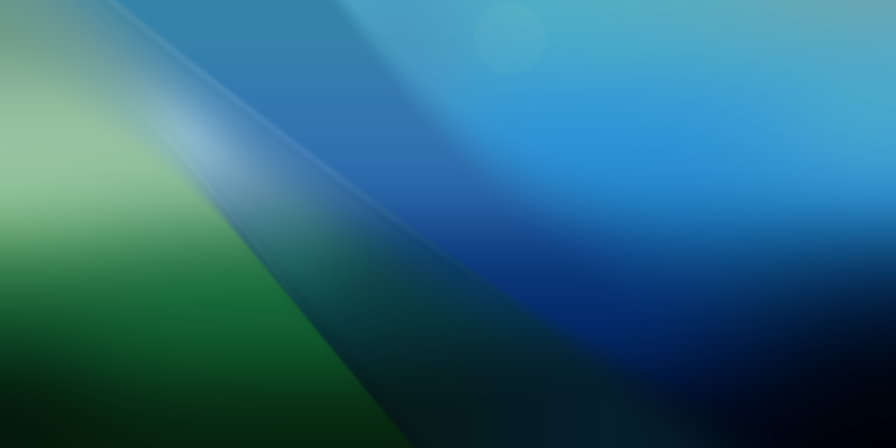
Reproduce this background procedurally as a Shadertoy shader.

```glsl
// Overlapping translucent sheets of green, teal and blue light, split by long diagonal folds.
// Each sheet is a four-stop vertical ramp; folds are curves whose signed distance
// blends one sheet into the next, with soft glows and thin highlights on top.

// Ramp through four colours spaced evenly over 0..1, weighted by nearness
vec3 ramp(vec3 a, vec3 b, vec3 c, vec3 d, float t) {
    vec4 offset = clamp(t, 0.0, 1.0) * 3.0 - vec4(0.0, 1.0, 2.0, 3.0);
    vec4 w = exp(-2.6 * offset * offset);
    return (a * w.x + b * w.y + c * w.z + d * w.w) / dot(w, vec4(1.0));
}

// Elliptical falloff: 1 at the centre, fading over the given radii
float glow(vec2 p, vec2 centre, vec2 radius) {
    vec2 q = (p - centre) / radius;
    return exp(-dot(q, q));
}

// Thin soft line at distance zero
float hairline(float d, float width) {
    return exp(-d * d / (width * width));
}

vec3 greenSheet(vec2 p) {
    vec3 c = ramp(vec3(0.02, 0.12, 0.04), vec3(0.06, 0.40, 0.21),
                  vec3(0.62, 0.79, 0.66), vec3(0.40, 0.58, 0.50), p.y);
    c += vec3(0.10, 0.08, 0.05) * glow(p, vec2(0.0, 0.48), vec2(0.35, 0.14));
    return c * (1.0 - 0.38 * glow(p, vec2(0.0, 0.10), vec2(0.26, 0.20)));
}

vec3 tealSheet(vec2 p) {
    vec3 c = ramp(vec3(0.02, 0.09, 0.08), vec3(0.03, 0.24, 0.27),
                  vec3(0.43, 0.61, 0.74), vec3(0.40, 0.58, 0.64), p.y - 0.18 * (p.x - 0.6));
    c += vec3(0.02, 0.08, 0.03) * glow(p, vec2(0.64, 0.42), vec2(0.16, 0.12));
    c += vec3(0.12, 0.12, 0.09) * glow(p, vec2(0.42, 0.70), vec2(0.13, 0.17));
    return c + vec3(0.0, 0.02, 0.08) * smoothstep(0.8, 1.4, p.x);
}

vec3 deepBlueSheet(vec2 p) {
    return ramp(vec3(0.0, 0.02, 0.10), vec3(0.01, 0.18, 0.45),
                vec3(0.20, 0.46, 0.71), vec3(0.21, 0.52, 0.66), p.y);
}

vec3 skySheet(vec2 p) {
    vec3 c = ramp(vec3(0.0, 0.02, 0.07), vec3(0.03, 0.29, 0.53),
                  vec3(0.17, 0.58, 0.86), vec3(0.32, 0.69, 0.77), p.y);
    c = mix(c, vec3(0.32, 0.68, 0.79), 0.7 * glow(p, vec2(2.0, 0.77), vec2(0.32, 0.19)));
    c = mix(c, vec3(0.45, 0.64, 0.67), 0.7 * glow(p, vec2(2.0, 1.03), vec2(0.45, 0.14)));
    return mix(c, vec3(0.28, 0.58, 0.75), 0.8 * glow(p, vec2(0.88, 0.86), vec2(0.19, 0.28)));
}

void mainImage(out vec4 fragColor, in vec2 fragCoord) {
    vec2 p = vec2(2.0, 1.0) * fragCoord / iResolution.xy;

    // Signed distances to the three folds, positive on the right
    float leftFold = (p.x - 0.924 + 0.825 * p.y) * 0.771;
    float midFold = (p.x - 1.641 + 1.538 * p.y - 0.157 * p.y * p.y) * 0.59;
    float u = p.x - 0.742;
    float slope = 1.3 * u - 1.42;
    float rightFold = (p.y - 1.0 + 1.42 * u - 0.65 * u * u) / sqrt(1.0 + slope * slope);

    // Folds blur where the sheets lift away from each other
    float leftBlur = 0.005 + 0.20 * smoothstep(0.45, 1.0, p.y);
    float midBlur = 0.007 + 0.09 * smoothstep(0.40, 0.0, p.y);
    float rightBlur = 0.04 + 0.22 * smoothstep(0.75, 1.6, p.x);

    // The teal sheet takes on the blue behind it as it nears the middle fold
    vec3 blue = deepBlueSheet(p);
    float bleed = 0.72 * smoothstep(-0.15, 0.0, midFold) * smoothstep(0.1, 0.55, p.y);
    vec3 teal = mix(tealSheet(p), blue, bleed);

    vec3 color = greenSheet(p);
    color = mix(color, teal, smoothstep(-leftBlur, leftBlur, leftFold));
    color = mix(color, blue, smoothstep(-midBlur, midBlur, midFold));
    color = mix(color, skySheet(p), smoothstep(-0.25 * rightBlur, rightBlur, rightFold));

    // Lower right corner sinks into shadow
    float corner = smoothstep(1.35, 2.0, p.x) * smoothstep(0.60, 0.12, p.y);
    color *= 1.0 - vec3(0.8, 0.72, 0.72) * corner;

    // Shadow and highlight slivers along the folds
    float leftSpan = smoothstep(0.25, 0.45, p.y) * smoothstep(0.85, 0.6, p.y);
    float midSpan = smoothstep(0.25, 0.5, p.y);
    color *= 1.0 - 0.09 * hairline(leftFold - 0.012, 0.018) * smoothstep(0.8, 0.3, p.y);
    color += 0.022 * leftSpan * hairline(leftFold - 0.018 * leftSpan, 0.006);
    color += vec3(0.012, 0.014, 0.022) * midSpan * hairline(midFold + 0.008, 0.006);
    color -= 0.012 * midSpan * hairline(midFold + 0.022, 0.007);

    // Faint round flare near the top
    float flare = length(p - vec2(1.138, 0.914)) - 0.08;
    color += vec3(0.022, 0.012, 0.0) * smoothstep(0.006, -0.006, flare);

    fragColor = vec4(clamp(color, 0.0, 1.0), 1.0);
}
```
